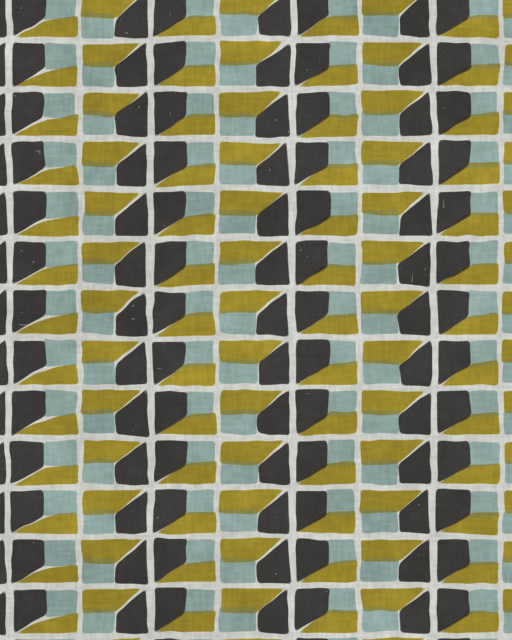
Write a Shadertoy shader that draws this pattern.

```glsl
// Hand block-printed cloth: rows of paired cells, each built from a dark, a teal
// and an ochre patch. Patches are convex quads with hashed corners and wobbly
// edges, layered as translucent inks on a pale woven ground.

float hash(vec2 p) {
    vec3 v = fract(vec3(p.xyx) * 0.1031);
    v += dot(v, v.yzx + 33.33);
    return fract((v.x + v.y) * v.z);
}

float noise(vec2 p) {
    vec2 i = floor(p), f = fract(p);
    f = f * f * (3.0 - 2.0 * f);
    return mix(mix(hash(i), hash(i + vec2(1, 0)), f.x),
               mix(hash(i + vec2(0, 1)), hash(i + vec2(1, 1)), f.x), f.y);
}

float smoothMax(float a, float b, float k) {
    float h = max(k - abs(a - b), 0.0) / k;
    return max(a, b) + h * h * k * 0.25;
}

// Signed distance to the line a-b, positive on its outer side
float edge(vec2 p, vec2 a, vec2 b) {
    vec2 e = normalize(b - a);
    return dot(p - a, vec2(e.y, -e.x));
}

vec2 jitter(vec2 seed) {
    return (vec2(hash(seed), hash(seed + 17.3)) - 0.5) * 0.05;
}

// Rounded convex quad, corners clockwise with y pointing down
float quad(vec2 p, vec2 a, vec2 b, vec2 c, vec2 d, vec2 seed) {
    a += jitter(seed + 1.1);
    b += jitter(seed + 2.3);
    c += jitter(seed + 3.7);
    d += jitter(seed + 4.9);
    float ab = smoothMax(edge(p, a, b), edge(p, b, c), 0.07);
    float cd = smoothMax(edge(p, c, d), edge(p, d, a), 0.07);
    return smoothMax(ab, cd, 0.07) - 0.006;
}

float ink(float d, float soft) {
    return 1.0 - smoothstep(-soft, soft, d);
}

void mainImage(out vec4 fragColor, in vec2 fragCoord) {
    // One unit is one row height; y runs downward
    vec2 uv = fragCoord / iResolution.y;
    vec2 q = vec2(uv.x, 1.0 - uv.y) * 12.88 - vec2(0.18, 0.79);
    float soft = max(0.018, 9.0 / iResolution.y);

    // Uneven hand-cut outlines
    vec2 w = q + 0.035 * (vec2(noise(q * 4.0), noise(q * 4.0 + 50.0)) - 0.5)
               + 0.05 * (vec2(noise(q * 0.6 + 9.0), noise(q * 0.6 + 30.0)) - 0.5);
    vec2 id = floor(w / vec2(2.85, 1.0));
    vec2 p = w - id * vec2(2.85, 1.0);
    vec2 seed = id * 7.0 + 100.0;

    // The first column is wider and leaves a pale gap along its diagonal
    bool first = id.x == 0.0;
    float seam = first ? 1.43 : 1.35;
    float gap = (first ? 0.07 : -0.035) + 0.04 * (hash(seed) - 0.5);

    // Left cell: dark block, teal above, ochre wedge below
    float r = seam - 0.055;
    float dark = quad(p, vec2(0.075, 0.08), vec2(0.72, 0.08),
                      vec2(0.72, 0.57), vec2(0.075, 0.94), seed);
    float teal = quad(p, vec2(0.70, 0.08), vec2(r - 0.02, 0.08),
                      vec2(r - 0.02, 0.57), vec2(0.70, 0.59), seed + 11.0);
    float ochre = quad(p, vec2(0.12, 0.95), vec2(0.72, 0.57 + gap),
                       vec2(r, 0.52 + gap * 0.3), vec2(r, 0.94), seed + 23.0);

    // Right cell: ochre wedge above teal, dark chamfered block
    float l = seam + 0.055;
    ochre = min(ochre, quad(p, vec2(l, 0.08), vec2(2.66, 0.08),
                            vec2(2.13, 0.54), vec2(l, 0.53), seed + 37.0));
    teal = min(teal, quad(p, vec2(l, 0.46), vec2(2.13, 0.46),
                          vec2(2.13, 0.94), vec2(l, 0.93), seed + 41.0));
    dark = min(dark, quad(p, vec2(2.15, 0.55), vec2(2.76, 0.08),
                          vec2(2.79, 0.96), vec2(2.16, 0.94), seed + 53.0));

    float darkInk = ink(dark, soft);
    float tealInk = ink(teal, soft);
    float ochreInk = ink(ochre, soft);

    // Ink tone differs between repeats and mottles within each patch
    float mottle = noise(q * 2.3 + 70.0) - 0.5;
    float tone = 1.0 + 0.07 * (hash(seed + 61.0) - 0.5) + 0.10 * mottle;

    // Layered inks: ochre over teal turns olive, ochre deepens the dark
    vec3 col = vec3(0.80, 0.80, 0.78) * (1.0 + 0.04 * mottle);
    col = mix(col, vec3(0.55, 0.64, 0.62) * tone, tealInk);
    vec3 ochreCol = mix(vec3(0.60, 0.53, 0.18), vec3(0.53, 0.51, 0.27), tealInk);
    col = mix(col, ochreCol * tone, ochreInk);
    vec3 darkCol = vec3(0.225, 0.22, 0.215) * (1.0 - 0.22 * ochreInk) * tone;
    col = mix(col, darkCol, darkInk * 0.98);

    // Brown fringe where the dark edge meets ochre
    float fringe = exp(-pow((dark + 0.01) / 0.022, 2.0)) * ochreInk;
    col = mix(col, vec3(0.38, 0.32, 0.14), 0.5 * fringe);

    // Rare pinholes, woven threads and broad fading
    float pinhole = smoothstep(0.955, 0.99, noise(q * 8.0 + 200.0));
    col = mix(col, vec3(0.72, 0.72, 0.68), 0.35 * pinhole * darkInk);
    float weave = noise(q * vec2(20.0, 5.0)) + noise(q * vec2(5.0, 20.0) + 40.0) - 1.0;
    col *= 1.0 + 0.07 * weave + 0.05 * (noise(q * vec2(0.5, 0.25) + 5.0) - 0.5);

    fragColor = vec4(col, 1.0);
}
```
